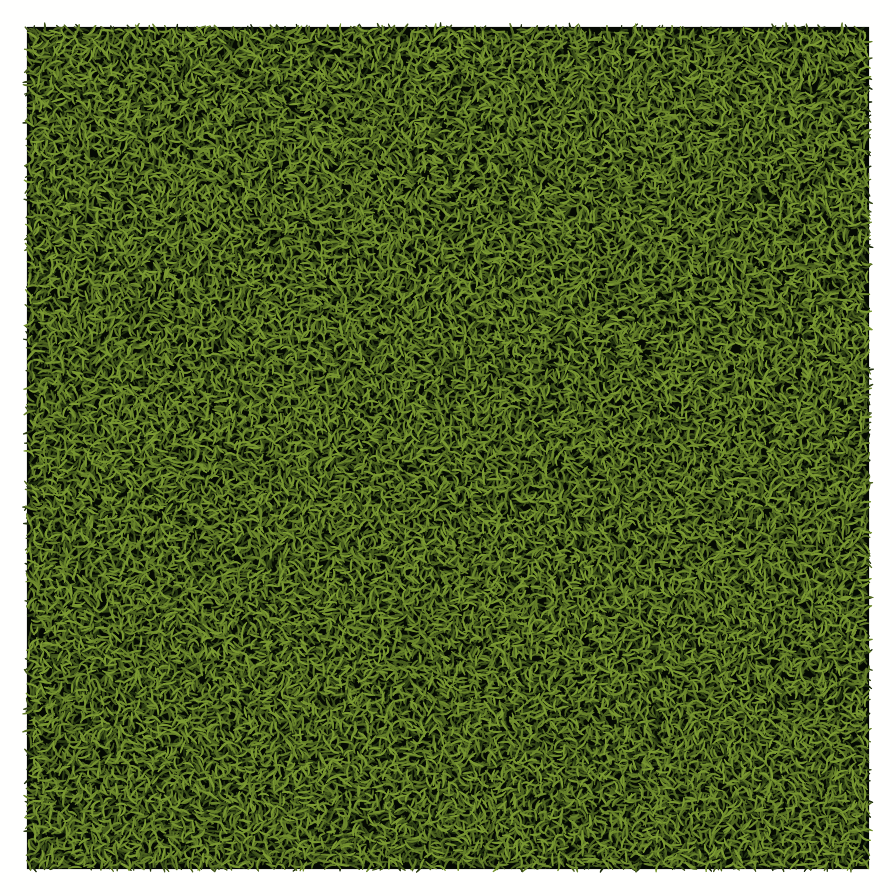
Give the GLSL for this texture, as a Shadertoy shader.

```glsl
const float LAWN_HALF_SIZE = 0.470;
const float CELL_SIZE = 0.0086;
const float BLADE_HALF_WIDTH = 0.00126;
const int LAYERS = 4;

const vec3 PAPER = vec3(1.0, 1.0, 0.995);
const vec3 SOIL = vec3(0.02, 0.04, 0.01);
const vec3 SHADE_GREEN = vec3(0.11, 0.17, 0.05);
const vec3 MID_GREEN = vec3(0.30, 0.385, 0.125);
const vec3 SUN_GREEN = vec3(0.49, 0.61, 0.20);

vec4 hash4(vec3 p) {
    vec4 q = fract(p.xyzx * vec4(0.1031, 0.1030, 0.0973, 0.1099));
    q += dot(q, q.wzxy + 33.33);
    return fract((q.xxyz + q.yzzw) * q.zywx);
}

float cornerSlope(vec2 corner, vec2 offset) {
    float angle = 6.2832 * hash4(vec3(corner, 71.0)).x;
    return dot(vec2(cos(angle), sin(angle)), offset);
}

float gradientNoise(vec2 p) {
    vec2 i = floor(p);
    vec2 f = p - i;
    vec2 w = f * f * f * (f * (f * 6.0 - 15.0) + 10.0);
    vec2 e = vec2(1.0, 0.0);
    float low = mix(cornerSlope(i, f), cornerSlope(i + e, f - e), w.x);
    float high = mix(cornerSlope(i + e.yx, f - e.yx), cornerSlope(i + 1.0, f - 1.0), w.x);
    return mix(low, high, w.y);
}

float boxDistance(vec2 p, float halfSize) {
    vec2 d = abs(p) - halfSize;
    return length(max(d, 0.0)) + min(max(d.x, d.y), 0.0);
}

// Distance to a bent, tapered blade centred on the origin
float bladeDistance(vec2 p, float angle, float halfLength, float bend, float halfWidth) {
    vec2 along = vec2(cos(angle), sin(angle));
    vec2 q = vec2(dot(p, along), dot(p, vec2(-along.y, along.x)));
    float t = clamp(q.x / halfLength, -1.0, 1.0);
    q.y -= bend * (t * t - 0.35);
    q.x -= t * halfLength;
    return length(q) - halfWidth * (1.0 - 0.4 * t * t);
}

float coverage(float d, float pixel) {
    return 1.0 - smoothstep(-0.6 * pixel, 0.6 * pixel, d);
}

vec3 grassColor(float light) {
    vec3 lower = mix(SHADE_GREEN, MID_GREEN, smoothstep(0.05, 0.65, light));
    return mix(lower, SUN_GREEN, smoothstep(0.5, 1.05, light));
}

// Paint one layer of scattered blades over the colour below
vec3 addBlades(vec3 color, vec2 p, float layer, float pixel) {
    vec2 shift = hash4(vec3(layer, 5.0, 9.0)).xy * CELL_SIZE;
    vec2 home = floor((p + shift) / CELL_SIZE);
    for (int y = -1; y <= 1; y++) {
        for (int x = -1; x <= 1; x++) {
            vec2 cell = home + vec2(x, y);
            vec4 place = hash4(vec3(cell, layer + 11.0));
            vec4 look = hash4(vec3(cell, layer + 37.0));
            vec2 root = (cell + place.xy) * CELL_SIZE - shift;
            float thinning = 0.07 + 0.22 * gradientNoise(root * 38.0);
            if (boxDistance(root, LAWN_HALF_SIZE - 0.002) > 0.0 || place.w < thinning) continue;

            float halfLength = mix(0.0046, 0.0070, look.x);
            float bend = (look.y - 0.5) * 0.0045;
            float d = bladeDistance(p - root, 6.2832 * place.z, halfLength, bend, BLADE_HALF_WIDTH);
            float light = (layer + 0.1 + 1.1 * look.z) / float(LAYERS);
            color = mix(color, grassColor(light), coverage(d, pixel));
        }
    }
    return color;
}

void mainImage(out vec4 fragColor, in vec2 fragCoord) {
    float side = min(iResolution.x, iResolution.y);
    float pixel = 1.0 / side;
    vec2 p = (fragCoord - 0.5 * iResolution.xy) / side;

    // Dark ground square on white, then blades from deep to sunlit
    float lawn = boxDistance(p, LAWN_HALF_SIZE);
    vec3 color = mix(PAPER, SOIL, coverage(lawn, pixel));
    if (lawn < CELL_SIZE) {
        for (int layer = 0; layer < LAYERS; layer++) {
            color = addBlades(color, p, float(layer), pixel);
        }
    }
    fragColor = vec4(color, 1.0);
}
```
